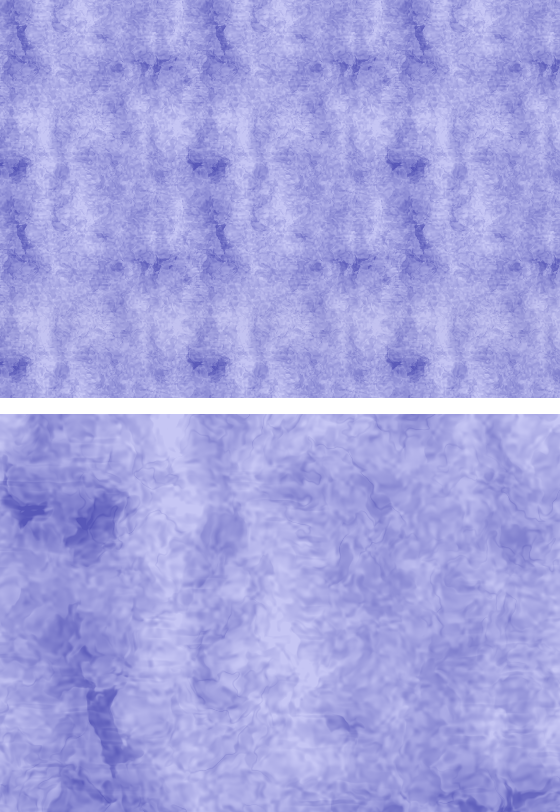
Top: the whole. Bottom: its middle third, enlarged.
Give the GLSL for this texture, as a WebGL 2 fragment shader.

```glsl
#version 300 es
// Seamless periwinkle distressed plaster: clouds, stains, veins and brushed fibres, in square tiles.
precision highp float;

#define TILES_DOWN 2.0
#define DARK vec3(0.35, 0.35, 0.725)
#define LIGHT vec3(0.745, 0.745, 0.94)
#define BASE_TONE 0.80
#define CLOUD 0.60
#define STREAK 0.26
#define BLOTCH 0.15
#define VEIN 0.13
#define FIBRE 0.30
#define GRAIN 0.30
#define WARP 0.07

uniform vec2 u_resolution;
out vec4 fragColor;

const float PI = 3.14159265;

// Integer hash of a lattice cell, 0 to 1
float hash(vec2 cell, float seed) {
  uvec3 k = uvec3(cell, seed) * uvec3(1597u, 3571u, 7919u);
  uint h = (k.x ^ (k.y << 9) ^ k.z) * 747796405u + 289133u;
  h = ((h >> ((h >> 28) + 4u)) ^ h) * 277803737u;
  h = (h >> 15) ^ h;
  return float(h & 65535u) / 65535.0;
}

// Value noise that wraps after a whole number of cells per tile
float noise(vec2 t, vec2 cells, float seed) {
  vec2 p = t * cells, i = floor(p), f = p - i;
  f = f * f * (3.0 - 2.0 * f);
  vec2 a = mod(i, cells), b = mod(i + 1.0, cells);
  float low = mix(hash(a, seed), hash(vec2(b.x, a.y), seed), f.x);
  float high = mix(hash(vec2(a.x, b.y), seed), hash(b, seed), f.x);
  return mix(low, high, f.y);
}

// Gradient noise that wraps the same way, centred on one half
float slope(vec2 corner, vec2 offset, vec2 cells, float seed) {
  float angle = 2.0 * PI * hash(mod(corner, cells), seed);
  return dot(vec2(cos(angle), sin(angle)), offset);
}

float swirl(vec2 t, vec2 cells, float seed) {
  vec2 p = t * cells, i = floor(p), f = p - i, e = vec2(1.0, 0.0);
  vec2 s = f * f * (3.0 - 2.0 * f);
  float low = mix(slope(i, f, cells, seed), slope(i + e, f - e, cells, seed), s.x);
  float high = mix(slope(i + e.yx, f - e.yx, cells, seed), slope(i + 1.0, f - 1.0, cells, seed), s.x);
  return 0.5 + mix(low, high, s.y);
}

float fbm(vec2 t, vec2 cells, float seed) {
  float sum = 0.0, weight = 0.5;
  for (int octave = 0; octave < 4; octave++) {
    sum += weight * (swirl(t, cells, seed + float(octave)) - 0.5);
    cells *= 2.0;
    weight *= 0.58;
  }
  return 0.5 + sum;
}

// Soft patch that wraps around the tile
float patchAt(vec2 t, vec2 centre, vec2 size) {
  vec2 d = sin(PI * (t - centre)) / (PI * size);
  return exp(-dot(d, d));
}

// Broad stains: a dark column, a pale column beside it and a few clumps
float stains(vec2 t) {
  float s = 0.30 * patchAt(t, vec2(0.12, 0.87), vec2(0.06, 0.26));
  s += 0.26 * patchAt(t, vec2(0.80, 0.67), vec2(0.14, 0.10));
  s += 0.34 * patchAt(t, vec2(0.54, 0.82), vec2(0.04, 0.04));
  s += 0.38 * patchAt(t, vec2(0.97, 0.17), vec2(0.03, 0.11));
  s += 0.34 * patchAt(t, vec2(0.06, 0.17), vec2(0.05, 0.04));
  return s - 0.15 * patchAt(t, vec2(0.24, 0.75), vec2(0.05, 0.45));
}

float tone(vec2 t) {
  // Ragged coordinates for the stains
  vec2 bend = vec2(fbm(t, vec2(9.0), 11.0), fbm(t, vec2(9.0), 21.0)) - 0.5;
  vec2 w = t + WARP * bend;

  float clouds = fbm(w, vec2(6.0, 4.0), 31.0);
  float streaks = noise(w, vec2(17.0, 3.0), 41.0);
  float blotch = smoothstep(0.52, 0.64, fbm(w, vec2(13.0, 11.0), 51.0));
  float veinLine = 1.0 - smoothstep(0.0, 0.04, abs(fbm(w, vec2(9.0), 61.0) - 0.5));
  float veinMask = smoothstep(0.4, 0.7, noise(t, vec2(6.0), 71.0));

  // Horizontal brush fibres gather in vertical bands
  vec2 loose = t + 0.5 * WARP * bend;
  float fibre = noise(t + vec2(0.0, 0.2 * WARP) * bend, vec2(15.0, 97.0), 81.0);
  float fibreMask = smoothstep(0.35, 0.8, noise(t, vec2(11.0, 5.0), 91.0));
  float scratch = smoothstep(0.66, 0.9, fibre) * fibreMask;
  float grain = noise(loose, vec2(113.0), 101.0);

  float stain = stains(w);
  float v = BASE_TONE + CLOUD * (clouds - 0.5) + STREAK * (streaks - 0.5);
  v -= stain * (stain > 0.0 ? 0.6 + 0.9 * blotch : 1.0);
  v -= BLOTCH * blotch + VEIN * veinLine * veinMask;
  v += FIBRE * (0.35 + 0.65 * fibreMask) * (fibre - 0.5) - 0.2 * scratch;
  return v + GRAIN * (grain - 0.5);
}

void main() {
  vec2 p = gl_FragCoord.xy / u_resolution.y;
  float v = clamp(tone(p * TILES_DOWN), 0.0, 1.08);
  vec3 colour = mix(DARK, LIGHT, v);

  // A faint greyed band low on the canvas
  float faded = exp(-pow((p.y - 0.19) / 0.09, 2.0));
  fragColor = vec4(mix(colour, vec3(0.66, 0.65, 0.83), 0.12 * faded), 1.0);
}
```
